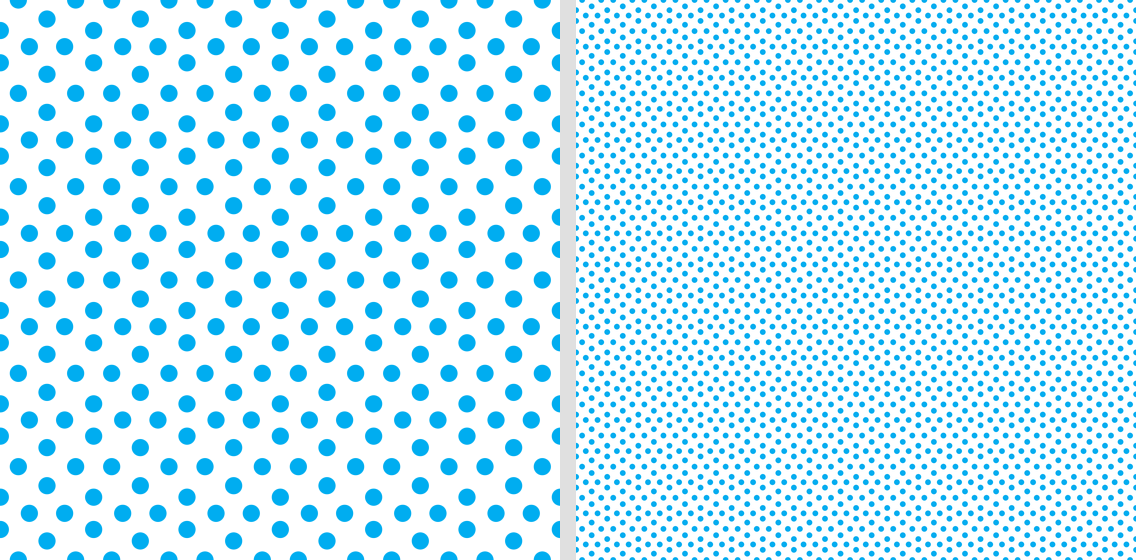
Left, the tile; right, the same tile 3 across and 3 down.
Give the GLSL for this pattern, as a Shadertoy shader.

```glsl
const float REPEATS = 6.0;
const float DOT_RADIUS = 0.092;
const float EDGE_PIXELS = 0.7;
const vec2 PATTERN_SHIFT = vec2(0.0035, 0.0);
const vec3 PAPER_COLOR = vec3(1.0);
const vec3 DOT_COLOR = vec3(0.0, 0.68, 0.94);

// Dot centers in one mirrored quarter of the cell
const vec2 SIDE_DOT = vec2(0.5, 0.173);
const vec2 COLUMN_DOT = vec2(0.0, 0.296);
const vec2 ROW_DOT = vec2(0.189, 0.0);
const vec2 CAP_DOT = vec2(0.307, 0.5);

// Signed distance to the nearest dot, in cell units
float dotDistance(vec2 cell) {
    vec2 quarter = abs(fract(cell) - 0.5);
    float columns = min(distance(quarter, SIDE_DOT), distance(quarter, COLUMN_DOT));
    float rows = min(distance(quarter, ROW_DOT), distance(quarter, CAP_DOT));
    return min(columns, rows) - DOT_RADIUS;
}

void mainImage(out vec4 fragColor, in vec2 fragCoord) {
    vec2 cell = fragCoord / iResolution.xy * REPEATS - PATTERN_SHIFT;

    // Smooth the rim over about one pixel
    float edge = EDGE_PIXELS * REPEATS / min(iResolution.x, iResolution.y);
    float coverage = 1.0 - smoothstep(-edge, edge, dotDistance(cell));

    fragColor = vec4(mix(PAPER_COLOR, DOT_COLOR, coverage), 1.0);
}
```
